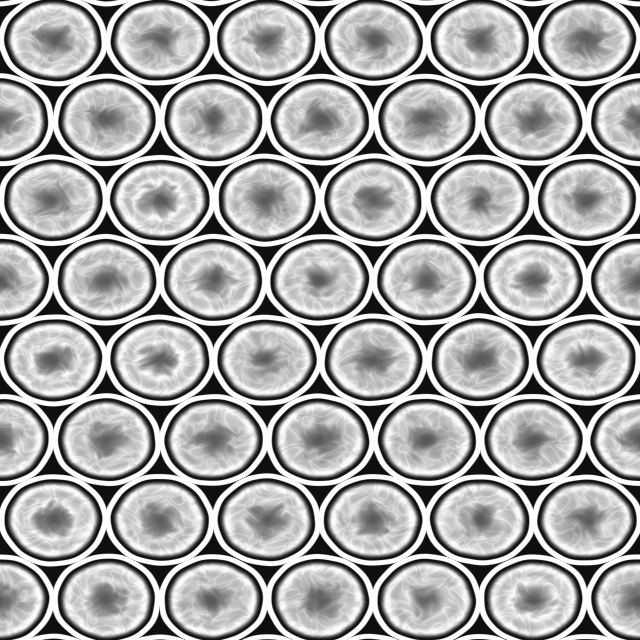
Write a WebGL 1 fragment shader that draws this pattern.

```glsl
precision highp float;
uniform vec2 u_resolution;

const float TAU = 6.2831853;

vec4 hash4(vec2 id) {
  vec4 seed = vec4(dot(id, vec2(12.9, 78.2)), dot(id, vec2(39.3, 11.1)),
                   dot(id, vec2(73.1, 52.2)), dot(id, vec2(27.2, 91.7)));
  return fract(sin(seed + vec4(1.3, 2.7, 4.1, 5.9)) * 4375.85);
}

float bump(float x, float width) {
  x /= width;
  return exp(-x * x);
}

// Uneven outline: whole angular frequencies keep it closed
float wobble(vec2 d, vec4 rnd) {
  float a = atan(d.y, d.x);
  vec4 waves = sin(a * vec4(2.0, 3.0, 6.0, 11.0) + rnd * TAU);
  return dot(waves, vec4(0.004, 0.004, 0.003, 0.0018));
}

// Layered, warped sines in -1..1
float mottle(vec2 p, vec4 rnd) {
  vec2 q = p * 13.0 + rnd.xy * TAU;
  float sum = 0.0;
  float amp = 0.6;
  for (int i = 0; i < 4; i++) {
    q = mat2(0.8, 0.6, -0.6, 0.8) * q * 1.3 + 0.8 * sin(q.yx + rnd.zw * TAU);
    sum += amp * sin(q.x) * sin(q.y);
    amp *= 0.75;
  }
  return clamp(sum, -1.0, 1.0);
}

// Grey of a disc: dark core, cloudy body, bright band, black rim
float discTone(vec2 d, float radius, vec4 rnd) {
  float cloud = mottle(d, rnd);
  float streak = mottle(d * 1.2, rnd.wzyx);
  float warped = length(d) + 0.035 * cloud;
  float body = smoothstep(0.05, 0.2, warped);
  float vein = 1.0 - abs(streak);

  float tone = mix(0.35, 0.75, smoothstep(0.0, 0.21 + 0.08 * rnd.x, warped));
  tone += 0.18 * rnd.y * rnd.y * bump(warped - 0.22, 0.04);
  tone += body * (0.07 * cloud + 0.12 * vein * vein * vein - 0.03);
  tone += 0.19 * bump(radius - 0.37, 0.04);
  return mix(min(tone, 0.98), 0.06, smoothstep(0.378, 0.446, radius));
}

void main() {
  vec2 grid = gl_FragCoord.xy / u_resolution * vec2(6.0, 8.0);
  float soft = 0.004 + 3.0 / u_resolution.x;

  // Nearest disc among the staggered rows
  float radius = 10.0;
  vec2 offset = vec2(0.0);
  vec4 rnd = vec4(0.0);
  for (int j = -1; j <= 1; j++) {
    float row = floor(grid.y) + float(j);
    float shift = 0.5 * mod(row, 2.0);
    for (int i = 0; i <= 1; i++) {
      float col = floor(grid.x - shift) + float(i);
      vec2 d = (grid - vec2(col + shift, row + 0.5)) * vec2(1.0, 0.9);
      vec4 h = hash4(mod(vec2(col, row), vec2(6.0, 8.0)));
      float r = length(d) - wobble(d, h);
      if (r < radius) {
        radius = r;
        offset = d;
        rnd = h;
      }
    }
  }

  // Disc, white ring around it, black gap between rings
  float tone = discTone(offset, radius, rnd);
  tone = mix(tone, 1.0, smoothstep(-soft, soft, radius - 0.46));
  tone = mix(tone, 0.06, smoothstep(-soft, soft, radius - 0.516));
  gl_FragColor = vec4(vec3(tone), 1.0);
}
```
